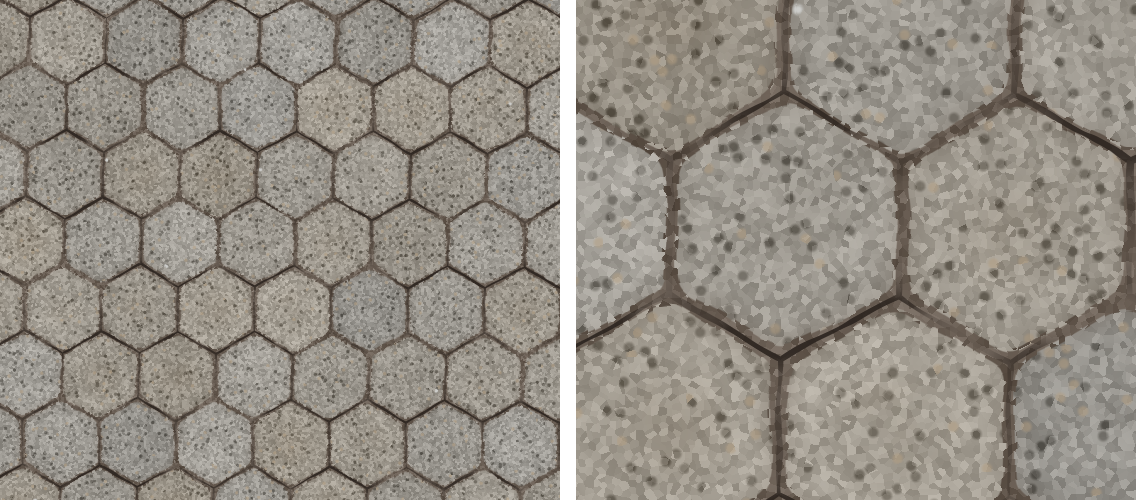
Left: the whole. Right: its middle third, enlarged.
Reproduce this texture procedurally as a WebGL 1 fragment shader.

```glsl
precision highp float;
uniform vec2 u_resolution;

#define PITCH vec2(0.137, 0.1383)
#define ORIGIN vec2(0.5234, 0.3398)
#define SKEW vec2(0.017, 0.0065)
#define JOINT 0.029
#define JITTER 0.018
#define GRAIN_SCALE 230.0
#define GRAIN_DEPTH 0.17
#define STONE vec3(0.617, 0.600, 0.567)
#define SOIL vec3(0.415, 0.370, 0.330)
#define CRACK vec3(0.170, 0.140, 0.120)
#define TAN vec3(0.70, 0.62, 0.51)
#define CHIP vec3(0.80, 0.80, 0.79)

float hash(vec2 p) {
  return fract(sin(dot(p, vec2(127.1, 311.7))) * 43758.55);
}

vec2 hash2(vec2 p) {
  return vec2(hash(p), hash(p + 41.3));
}

// Cellular noise: distance to the nearest point, and its random value
vec2 cells(vec2 p) {
  vec2 base = floor(p), nearest = vec2(9.0, 0.0);
  for (int j = -1; j <= 1; j++) {
    for (int i = -1; i <= 1; i++) {
      vec2 cell = base + vec2(float(i), float(j));
      float d = length(cell + hash2(cell) - p);
      if (d < nearest.x) nearest = vec2(d, hash(cell + 7.7));
    }
  }
  return nearest;
}

// Layered, turned sines, roughly -1 to 1
float mottle(vec2 p) {
  float sum = 0.0, amp = 0.6;
  for (int i = 0; i < 4; i++) {
    p = mat2(0.8, 0.6, -0.6, 0.8) * p * 1.7 + 1.9;
    p += 0.7 * sin(p.yx * 0.8);
    sum += amp * sin(p.x) * sin(p.y);
    amp *= 0.7;
  }
  return sum;
}

// Distance from a hexagon's centre to its sides, 0.5 at the rim
float hexagon(vec2 p) {
  p = abs(p);
  return max(p.x, dot(p, vec2(0.5, 0.866)));
}

// The same with rounded corners
float roundHexagon(vec2 p) {
  p = 2.0 * abs(p);
  vec3 sides = vec3(p.x, dot(p, vec2(0.5, 0.866)), abs(dot(p, vec2(0.5, -0.866))));
  vec3 powers = pow(sides + 0.0001, vec3(18.0));
  return 0.5 * pow(powers.x + powers.y + powers.z, 1.0 / 18.0);
}

void main() {
  vec2 p = gl_FragCoord.xy / u_resolution.x;
  float pixel = 1.0 / (PITCH.x * u_resolution.x);

  // Slightly skewed and wavering hexagonal lattice
  vec2 q = p - ORIGIN;
  q += vec2(-q.y, q.x) * SKEW;
  q /= PITCH;
  q += 0.008 * sin(q.yx * 4.3 + 1.0) + 0.004 * sin(q.yx * 19.0);
  vec2 period = vec2(1.0, 1.73205);
  vec2 a = mod(q, period) - 0.5 * period;
  vec2 b = mod(q - 0.5 * period, period) - 0.5 * period;
  vec2 local = dot(a, a) < dot(b, b) ? a : b;
  vec2 id = floor((q - local) / period * 2.0 + 0.5);
  vec2 random = hash2(id + 3.1);

  // Grain and broad blotches
  vec2 fine = cells(p * GRAIN_SCALE);
  vec2 coarse = cells(p * GRAIN_SCALE * 0.5);
  float blotch = mottle(q * 2.6 + random * 20.0);
  float dirt = mottle(q * 1.7 + 5.0);
  float grain = (fine.y - 0.5) * GRAIN_DEPTH;

  // Paving stone: own tone, worn centre, pits and pebbles
  vec2 shift = (hash2(id + 17.0) - 0.5) * JITTER;
  float rim = roundHexagon(local - shift);
  vec3 stone = STONE + (random.x - 0.5) * 0.065;
  stone += (random.y - 0.5) * vec3(0.022, 0.004, -0.022);
  stone += 0.028 * blotch + grain;
  float worn = (1.0 - smoothstep(0.05, 0.4, length(local))) * smoothstep(0.35, 1.0, random.y);
  stone -= worn * (0.5 + 0.5 * blotch) * vec3(0.055, 0.065, 0.075);
  float spot = 1.0 - smoothstep(0.2, 0.5, coarse.x);
  stone -= 0.19 * spot * step(coarse.y, 0.17);
  stone = mix(stone, TAN, 0.55 * spot * step(0.94, coarse.y));
  float stain = smoothstep(0.36, 0.49, rim) * (0.6 + 0.4 * dirt);
  stone = mix(stone, SOIL + grain, 0.3 * stain);

  // Soil in the joints, with a dark crack strongest on slanted sides
  vec3 soil = SOIL + 0.9 * grain + 0.03 * dirt;
  float slanted = smoothstep(0.2, 0.32, abs(local.y));
  float gap = 0.5 - hexagon(local);
  float crackWidth = 0.012 + 0.007 * mottle(q * 3.1 + 9.0);
  float crack = 1.0 - smoothstep(crackWidth - 0.5 * pixel, crackWidth + 0.7 * pixel, gap);
  crack *= mix(0.4, 0.9, slanted) * smoothstep(-0.7, 0.3, mottle(q * 1.3));
  soil = mix(soil, CRACK, crack);

  float edge = 0.5 - JOINT - 0.009 * dirt + 0.018 * (fine.y - 0.5);
  float joint = smoothstep(edge - 0.9 * pixel, edge + 0.9 * pixel, rim);
  vec3 color = mix(stone, soil, joint);

  // A few pale chips of litter
  vec2 litter = cells(p * 12.0);
  float chip = 1.0 - smoothstep(0.03, 0.07, litter.x + 0.03 * fine.y);
  color = mix(color, CHIP, chip * step(0.965, litter.y));

  gl_FragColor = vec4(clamp(color, 0.0, 1.0), 1.0);
}
```
